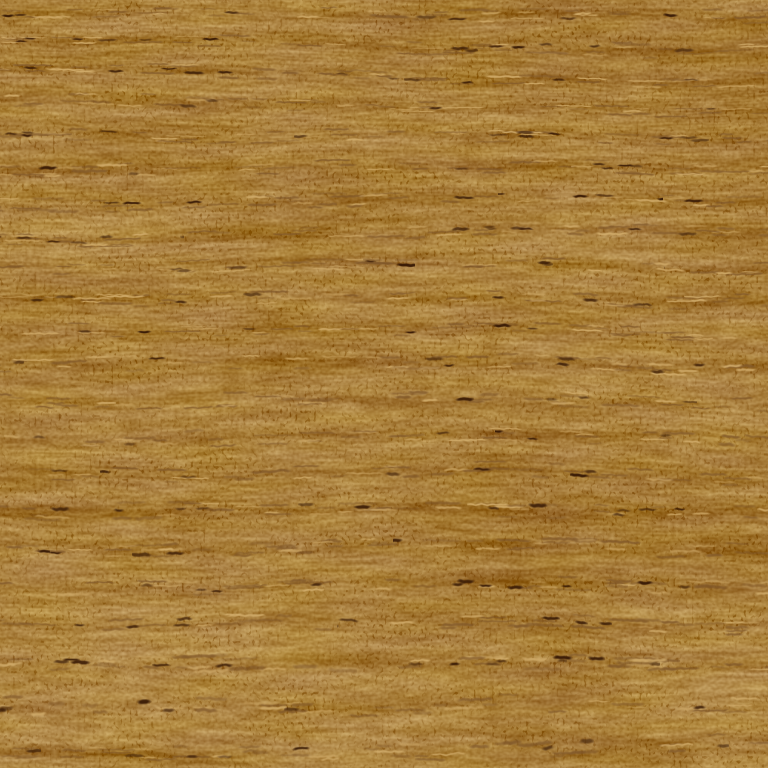
This texture is drawn by a Shadertoy shader. Its source:

```glsl
// Golden oak board: horizontal grain, wavy growth rings, pale and dark pore dashes.

const float RINGS = 22.0;
const float TAU = 6.2831853;

const vec3 DEEP_GOLD  = vec3(0.550, 0.360, 0.085);
const vec3 PALE_GOLD  = vec3(0.760, 0.620, 0.365);
const vec3 STRAW      = vec3(0.820, 0.675, 0.420);
const vec3 DULL_BROWN = vec3(0.500, 0.340, 0.160);
const vec3 PORE_BROWN = vec3(0.230, 0.110, 0.025);

vec2 hash2(vec2 p) {
    vec3 q = fract(p.xyx * vec3(0.1031, 0.1030, 0.0973));
    q += dot(q, q.yzx + 33.33);
    return fract((q.xx + q.yz) * q.zy);
}

// Gradient noise, roughly -0.7 to 0.7.
float cornerSlope(vec2 cell, vec2 corner, vec2 local) {
    float angle = TAU * hash2(cell + corner).x;
    return dot(vec2(cos(angle), sin(angle)), local - corner);
}

float gradientNoise(vec2 p) {
    vec2 cell = floor(p), f = fract(p);
    vec2 s = f * f * f * (f * (f * 6.0 - 15.0) + 10.0);
    float low = mix(cornerSlope(cell, vec2(0, 0), f), cornerSlope(cell, vec2(1, 0), f), s.x);
    float high = mix(cornerSlope(cell, vec2(0, 1), f), cornerSlope(cell, vec2(1, 1), f), s.x);
    return mix(low, high, s.y);
}

// Ring number; rings crowd together toward the top.
float ringCoord(vec2 uv) {
    float bend = 0.45 * gradientNoise(uv * vec2(1.3, 5.0) + 7.0);
    float wobble = 0.14 * gradientNoise(uv * vec2(5.0, 16.0) + 31.0);
    return uv.y * (18.0 + 4.0 * uv.y) + bend + wobble;
}

// One possible dash per cell, near the ring line; its strength varies from dash to dash.
float dash(vec2 p, float cellLength, vec2 size, float spread, float share, float seed, float soft) {
    float row = floor(p.y * RINGS);
    float along = p.x / cellLength + 9.0 * hash2(vec2(row, seed)).x;
    vec2 id = vec2(floor(along), row) + seed * vec2(17.0, 43.0);
    vec2 place = hash2(id + 5.0) - 0.5;
    vec2 traits = hash2(id + 71.0);
    vec2 build = hash2(id + 137.0);
    float halfLength = size.x * mix(0.25, 1.0, traits.x * traits.x);
    float thickness = size.y * mix(0.6, 1.1, build.x);
    float slide = place.x * (cellLength - 2.0 * halfLength - 4.0 * size.y);
    float dx = (fract(along) - 0.5) * cellLength - slide;
    float dy = (fract(p.y * RINGS) - 0.5 - place.y * spread) / RINGS;
    float ragged = 0.0016 * gradientNoise(p * vec2(130.0, 60.0) + seed);
    float taper = 0.35 * max(abs(dx) - halfLength, 0.0);
    float d = length(vec2(taper, dy + ragged)) - thickness;
    float strength = mix(0.45, 1.0, build.y);
    return (1.0 - smoothstep(-soft, soft, d)) * step(traits.y, share) * strength;
}

// Lengthwise fibres, from broad streaks to thin threads.
float fibres(vec2 p) {
    return 0.28 * gradientNoise(p * vec2(3.5, 60.0) + 3.0)
         + 0.32 * gradientNoise(p * vec2(10.0, 125.0) + 19.0)
         + 0.40 * gradientNoise(p * vec2(32.0, 230.0) + 47.0);
}

// Tiny dark ticks, nearly upright, gathered in patches.
float ticks(vec2 uv) {
    float patches = 0.6 + 1.0 * gradientNoise(uv * vec2(9.0, 32.0) + 13.0);
    float speck = gradientNoise(uv * vec2(250.0, 180.0) + 5.0);
    return smoothstep(0.12, 0.48, speck) * clamp(patches, 0.0, 1.0);
}

// Wood tone before pores: 0 is deep gold, 1 is pale gold.
float woodTone(vec2 uv, vec2 p) {
    float offLine = (fract(p.y * RINGS) - 0.5) / 0.2;
    float ringShade = exp(-offLine * offLine);
    float ringStrength = 0.20 + 0.35 * gradientNoise(p * vec2(5.0, 26.0) + 61.0);
    float clouds = 0.20 * gradientNoise(uv * vec2(2.2, 5.0) + 23.0);
    float crossShade = 0.07 * exp(-pow((uv.x - 0.71) / 0.09, 2.0));
    float grain = 0.36 * gradientNoise(uv * vec2(190.0, 260.0) + 83.0);
    return 0.65 - 0.08 * uv.y + clouds + fibres(p) + grain
         - ringStrength * ringShade - crossShade - 0.50 * ticks(uv);
}

void mainImage(out vec4 fragColor, in vec2 fragCoord) {
    vec2 uv = fragCoord / iResolution.xy;
    vec2 p = vec2(uv.x, ringCoord(uv) / RINGS);
    float soft = max(0.0012, 0.7 / iResolution.y);

    // Base wood with a faint drift between yellow and buff.
    vec3 color = mix(DEEP_GOLD, PALE_GOLD, clamp(woodTone(uv, p), -0.2, 1.2));
    color.b += 0.06 * gradientNoise(uv * vec2(9.0, 45.0) + 101.0);

    // Dull and straw-coloured open vessels.
    for (float i = 0.0; i < 4.0; i++) {
        float dull = dash(p, 0.060, vec2(0.022, 0.0015), 0.42, 0.42, 2.0 + i, soft);
        color = mix(color, DULL_BROWN, 0.75 * dull);
        float pale = dash(p, 0.070, vec2(0.024, 0.0013), 0.36, 0.26, 11.0 + i, soft);
        color = mix(color, STRAW, 0.9 * pale);
    }

    // Short dark pores, thicker on the ground in two upright zones.
    float poreShare = 0.13 + 0.09 * cos(TAU * 1.5 * (uv.x - 0.72));
    for (float i = 0.0; i < 2.0; i++) {
        float pore = dash(p, 0.036, vec2(0.0075, 0.0018), 0.22, poreShare, 23.0 + i, soft);
        color = mix(color, PORE_BROWN, pore);
    }

    fragColor = vec4(color, 1.0);
}
```
